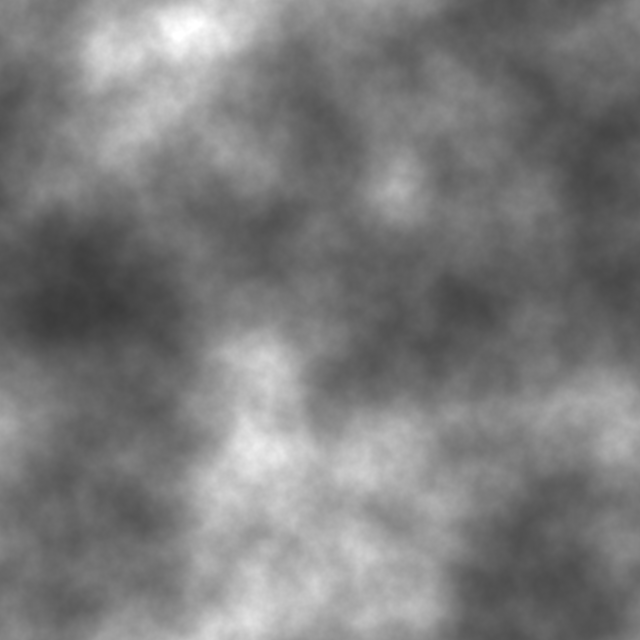
A Shadertoy shader for this texture:

```glsl
const float TAU = 6.2831853;
const int OCTAVES = 6;
const float GAIN = 0.46;
const float MID_GREY = 0.468;
const float CONTRAST = 1.06;

float hash(ivec2 cell, int seed) {
    uvec3 q = uvec3(cell, seed) * uvec3(1597334673u, 3812015801u, 2798796415u);
    uint h = q.x ^ q.y ^ q.z;
    h = (h ^ (h >> 16)) * 2146121005u;
    h = (h ^ (h >> 15)) * 2221713035u;
    h ^= h >> 16;
    return float(h >> 8) / 16777216.0;
}

// Lattice corners that coincide on the wrapped canvas share one identity
ivec2 wrapCorner(ivec2 c, ivec2 axis) {
    int period = axis.x * axis.x + axis.y * axis.y;
    ivec2 turned = ivec2(axis.x * c.x - axis.y * c.y,
                         axis.y * c.x + axis.x * c.y);
    return (turned + 64 * period) % period;
}

float slope(ivec2 corner, vec2 offset, ivec2 axis, int seed) {
    float angle = TAU * hash(wrapCorner(corner, axis), seed);
    return dot(vec2(cos(angle), sin(angle)), offset);
}

// Gradient noise on a lattice turned and scaled by a whole-number axis
float turnedNoise(vec2 uv, ivec2 axis, int seed) {
    vec2 a = vec2(axis);
    vec2 shift = vec2(0.37, 0.71) * float(seed);
    vec2 p = vec2(dot(a, uv), a.x * uv.y - a.y * uv.x) + shift;
    ivec2 cell = ivec2(floor(p));
    vec2 f = fract(p);
    vec2 blend = f * f * f * (f * (f * 6.0 - 15.0) + 10.0);
    ivec2 e = ivec2(1, 0);
    float low = mix(slope(cell, f, axis, seed),
                    slope(cell + e.xy, f - vec2(e.xy), axis, seed), blend.x);
    float high = mix(slope(cell + e.yx, f - vec2(e.yx), axis, seed),
                     slope(cell + e.xx, f - vec2(e.xx), axis, seed), blend.x);
    return mix(low, high, blend.y);
}

// Each octave turns the lattice and shrinks its cells by sqrt(5)
float clouds(vec2 uv, ivec2 axis) {
    float sum = 0.0;
    float amplitude = 1.0;
    for (int i = 0; i < OCTAVES; i++) {
        sum += amplitude * turnedNoise(uv, axis, i + 3);
        axis = ivec2(axis.x - 2 * axis.y, 2 * axis.x + axis.y);
        amplitude *= GAIN;
    }
    return sum;
}

void mainImage(out vec4 fragColor, in vec2 fragCoord) {
    vec2 uv = fragCoord / iResolution.xy;

    // Exponential tone keeps shadows broad and highlights rare
    float grey = MID_GREY * exp(CONTRAST * clouds(uv, ivec2(2, 2)));
    fragColor = vec4(vec3(clamp(grey, 0.0, 1.0)), 1.0);
}
```
